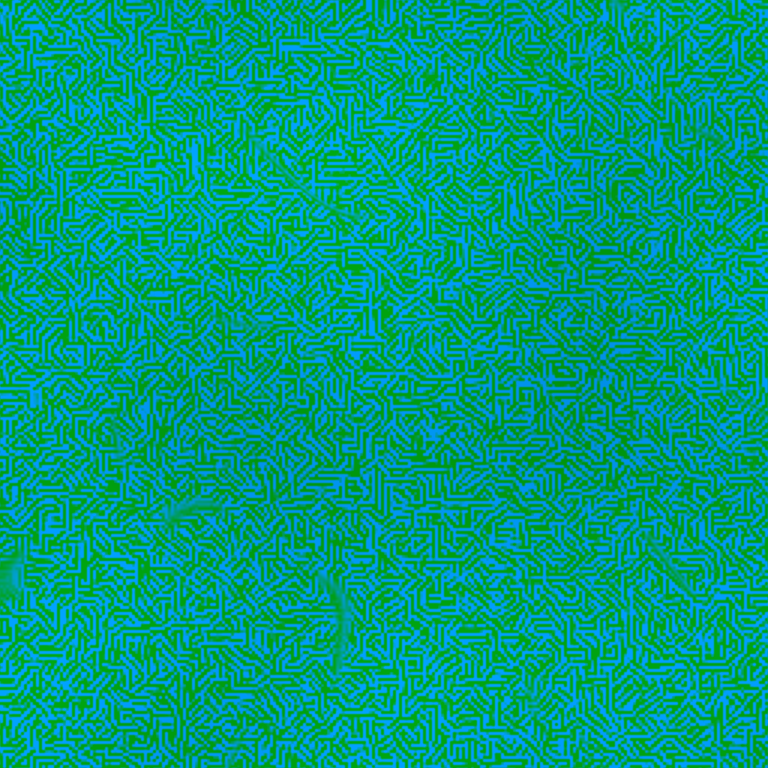
Give the GLSL for this texture, as a three.js fragment shader.

```glsl
// Draws a fine green and blue labyrinth of short stripes with a few smooth seams.
varying vec2 vUv;

const vec3 GREEN = vec3(0.0, 0.622, 0.06);
const vec3 BLUE = vec3(0.0, 0.606, 0.98);
const float GRID = 256.0;          // maze cells across the canvas
const float STRIPE_PERIOD = 2.4;   // in maze cells
const float PATCH_SIZE = 4.5;      // maze cells sharing one stripe direction
const float PATCH_FALLOFF = 3.2;
const float DIRECTION_JITTER = 0.35;
const float EDGE_SOFTNESS = 0.4;
const float BLOB_SCALE = 48.0;     // scattered solid spots
const float BLOB_STRENGTH = 0.8;
const float TONE_BIAS = -0.06;     // below zero favours green
const float CONTRAST = 1.25;
const float SEAM_SCALE = 4.0;
const float SEAM_WIDTH = 0.07;
const float SEAM_STRIPES = 85.0;
const float SHADE_SCALE = 3.0;
const float SHADE_DEPTH = 0.09;
const float PI = 3.14159;

vec3 hash3(vec2 p) {
  vec3 h = fract(p.xyx * vec3(0.1031, 0.1030, 0.0973));
  h += dot(h, h.yzx + 33.33);
  return fract((h.xxy + h.yzz) * h.zyx);
}

float cornerGradient(vec2 cell, vec2 offset) {
  float angle = 2.0 * PI * hash3(cell + 71.0).x;
  return dot(vec2(cos(angle), sin(angle)), offset);
}

float gradientNoise(vec2 p) {
  vec2 i = floor(p);
  vec2 f = fract(p);
  vec2 u = f * f * f * (f * (f * 6.0 - 15.0) + 10.0);
  vec2 e = vec2(1.0, 0.0);
  float low = mix(cornerGradient(i, f), cornerGradient(i + e, f - e), u.x);
  float high = mix(cornerGradient(i + e.yx, f - e.yx),
                   cornerGradient(i + 1.0, f - 1.0), u.x);
  return 1.4 * mix(low, high, u.y);
}

// Phasor noise: blended wave patches give stripes of even contrast.
float stripes(vec2 cell) {
  vec2 p = cell / PATCH_SIZE;
  vec2 wave = vec2(0.0);
  for (int y = -1; y <= 1; y++) {
    for (int x = -1; x <= 1; x++) {
      vec2 patchId = floor(p) + vec2(float(x), float(y));
      vec3 place = hash3(patchId + 11.0);
      vec3 turn = hash3(patchId + 307.0);
      vec2 d = p - patchId - place.xy;
      // Directions gather around the axes and diagonals.
      float angle = floor(turn.x * 4.0) * PI / 4.0
                  + (turn.y - 0.5) * DIRECTION_JITTER;
      float along = dot(d, vec2(cos(angle), sin(angle)));
      float phase = 2.0 * PI * (along * PATCH_SIZE / STRIPE_PERIOD + place.z);
      wave += exp(-PATCH_FALLOFF * dot(d, d)) * vec2(cos(phase), sin(phase));
    }
  }
  return wave.y / (length(wave) + 0.0001);
}

// Tone of one maze cell: 0 is green, 1 is blue.
float cellTone(vec2 cell) {
  float blob = BLOB_STRENGTH * gradientNoise(cell / GRID * BLOB_SCALE + 5.3);
  float level = stripes(cell) + blob + TONE_BIAS;
  return smoothstep(-EDGE_SOFTNESS, EDGE_SOFTNESS, level);
}

// Cell tones joined by smooth interpolation.
float maze(vec2 uv) {
  vec2 g = uv * GRID + 0.5;
  vec2 i = floor(g);
  vec2 f = smoothstep(0.0, 1.0, fract(g));
  float low = mix(cellTone(i), cellTone(i + vec2(1.0, 0.0)), f.x);
  float high = mix(cellTone(i + vec2(0.0, 1.0)), cellTone(i + 1.0), f.x);
  return mix(low, high, f.y);
}

void main() {
  float tone = (maze(vUv) - 0.5) * CONTRAST + 0.5;

  // Rare seams, where soft lines follow a noise contour.
  float contour = gradientNoise(vUv * SEAM_SCALE + 2.7);
  float seam = 1.0 - smoothstep(0.0, SEAM_WIDTH, abs(contour));
  seam *= smoothstep(0.2, 0.45, gradientNoise(vUv * SEAM_SCALE * 1.4 + 19.1));
  float seamTone = 0.4 + 0.3 * sin(contour * SEAM_STRIPES);
  tone = mix(tone, seamTone, 0.85 * seam);

  // Broad, faint changes of brightness.
  float shade = 1.0 + SHADE_DEPTH * gradientNoise(vUv * SHADE_SCALE + 8.2);
  vec3 color = mix(GREEN, BLUE, clamp(tone, 0.0, 1.0)) * shade;
  gl_FragColor = vec4(color, 1.0);
}
```
